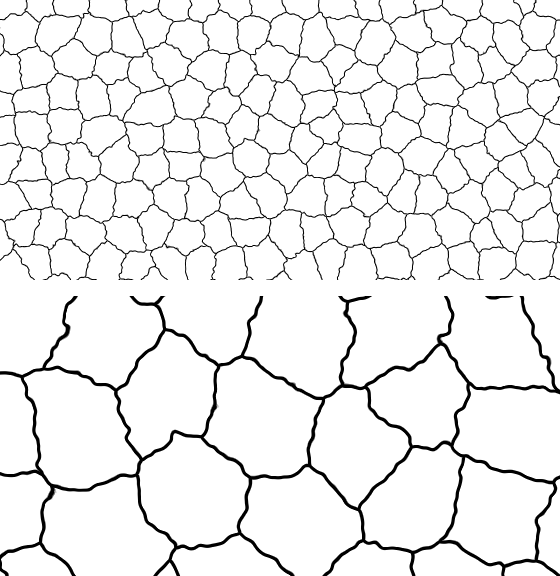
Top, the full canvas; bottom, a detail of the centre.
Give the GLSL for this pattern, as a Shadertoy shader.

```glsl
// Irregular white cells separated by thin, ragged black cracks.

const vec3  CELL_COLOR   = vec3(1.0);
const vec3  CRACK_COLOR  = vec3(0.0);
const float ROWS         = 8.6;    // cells per canvas height
const float JITTER       = 0.68;   // scatter of the cell sites
const float CRACK_WIDTH  = 0.0039; // in canvas heights
const float ROUGH_FREQ   = 2.1;    // coarsest waviness, per cell
const float ROUGH_AMOUNT = 0.13;   // its amplitude, in cells
const float ROUGH_GAIN   = 0.56;   // amplitude ratio between octaves
const int   ROUGH_OCTAVES = 3;
const float MIN_STRETCH  = 0.4;    // limits thinning where the warp folds
const float TAU          = 6.28318;

// Integer hash: two values in 0..1 for each lattice point
vec2 hash2(vec2 cell) {
    uvec2 v = uvec2(ivec2(cell) + 4096);
    v = v * 1664525u + 1013904223u;
    v.x += v.y * 1664525u;
    v.y += v.x * 1664525u;
    v ^= v >> 16u;
    v.x += v.y * 1664525u;
    v.y += v.x * 1664525u;
    v ^= v >> 16u;
    return vec2(v & 65535u) / 65535.0;
}

float cornerSlope(vec2 corner, vec2 offset) {
    float angle = TAU * hash2(corner).x;
    return dot(vec2(cos(angle), sin(angle)), offset);
}

float gradientNoise(vec2 p) {
    vec2 i = floor(p), f = p - i;
    vec2 u = f * f * f * (f * (f * 6.0 - 15.0) + 10.0);
    vec2 e = vec2(1.0, 0.0);
    float low  = mix(cornerSlope(i, f), cornerSlope(i + e.xy, f - e.xy), u.x);
    float high = mix(cornerSlope(i + e.yx, f - e.yx), cornerSlope(i + e.xx, f - e.xx), u.x);
    return mix(low, high, u.y);
}

// Displaces the plane so that straight borders turn ragged
vec2 warp(vec2 p) {
    vec2 shift = vec2(0.0);
    float freq = ROUGH_FREQ, amp = ROUGH_AMOUNT;
    for (int i = 0; i < ROUGH_OCTAVES; i++) {
        vec2 q = p * freq + 17.3 * float(i);
        shift += amp * vec2(gradientNoise(q), gradientNoise(q + vec2(151.7, 83.2)));
        freq *= 2.0;
        amp *= ROUGH_GAIN;
    }
    return p + shift;
}

// Jittered site of a cell; odd rows are staggered by half a cell
vec2 site(vec2 cell) {
    float stagger = 0.5 * mod(cell.y, 2.0);
    return cell + vec2(0.25 + stagger, 0.5) + JITTER * (hash2(cell) - 0.5);
}

// Distance to the nearest cell border, measured in unwarped space
float borderDistance(vec2 p) {
    const float STEP = 0.01;
    vec2 q = warp(p);
    mat2 jacobian = mat2(warp(p + vec2(STEP, 0.0)) - q,
                         warp(p + vec2(0.0, STEP)) - q) / STEP;
    vec2 base = floor(q);

    // Nearest site
    vec2 nearest = vec2(0.0);
    float best = 1e3;
    for (int y = -2; y <= 2; y++)
    for (int x = -2; x <= 2; x++) {
        vec2 s = site(base + vec2(x, y));
        float d = dot(s - q, s - q);
        if (d < best) { best = d; nearest = s; }
    }

    // Nearest bisector, corrected for the local stretch of the warp
    float border = 1e3;
    for (int y = -2; y <= 2; y++)
    for (int x = -2; x <= 2; x++) {
        vec2 s = site(base + vec2(x, y));
        vec2 span = s - nearest;
        float len = length(span);
        if (len < 1e-4) continue;
        vec2 normal = span / len;
        float d = dot(0.5 * (s + nearest) - q, normal);
        border = min(border, d / max(length(normal * jacobian), MIN_STRETCH));
    }
    return border;
}

void mainImage(out vec4 fragColor, in vec2 fragCoord) {
    vec2 p = fragCoord / iResolution.y * ROWS;
    float pixel = ROWS / iResolution.y;
    float halfWidth = 0.5 * CRACK_WIDTH * ROWS;

    // Antialiased crack coverage
    float crack = clamp((halfWidth - borderDistance(p)) / pixel + 0.5, 0.0, 1.0);
    fragColor = vec4(mix(CELL_COLOR, CRACK_COLOR, crack), 1.0);
}
```
